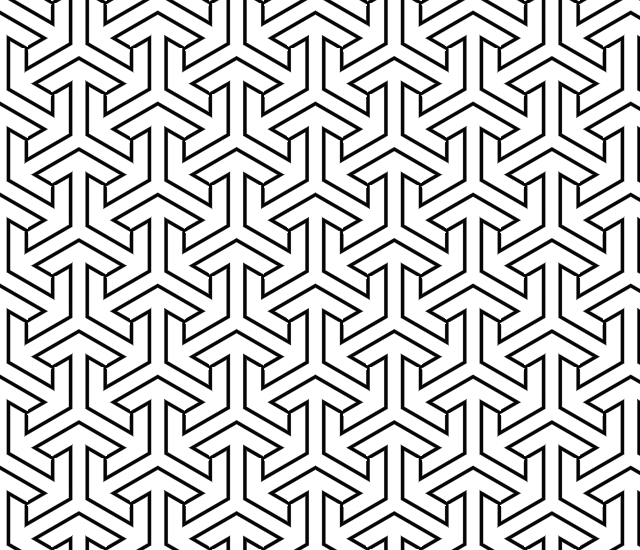
This pattern is drawn by a WebGL 2 fragment shader. Its source:

```glsl
#version 300 es
precision highp float;
// Interlocking three-armed arrows, outlined in black on a white triangular lattice.

uniform vec2 u_resolution;
out vec4 fragColor;

const float SPACING = 0.1655;             // lattice step, in canvas heights
const vec2 ORIGIN = vec2(0.5735, 0.6636); // one tripod centre, in canvas heights
const float HALF_STEM = 0.0915;           // centre of arm to its outline, in steps
const float LINE_WIDTH = 0.039;           // in steps
const float EDGE_SOFTNESS = 0.75;         // in pixels
const vec3 INK = vec3(0.02);
const vec3 PAPER = vec3(1.0);

const float SQRT3 = 1.7320508;
const float SIXTH_TURN = 1.0471976;

// Offset from the nearest point of a triangular lattice with unit step
vec2 hexCell(vec2 p) {
    vec2 period = vec2(SQRT3, 1.0);
    vec2 a = mod(p + 0.5 * period, period) - 0.5 * period;
    vec2 b = mod(p, period) - 0.5 * period;
    return dot(a, a) < dot(b, b) ? a : b;
}

// Fold three-fold mirror symmetry into one sector beside the upward arm
vec2 foldTripod(vec2 p) {
    float angle = atan(p.x, p.y);
    angle = abs(mod(angle + SIXTH_TURN, 2.0 * SIXTH_TURN) - SIXTH_TURN);
    return length(p) * vec2(sin(angle), cos(angle));
}

// Distance to the centre of the nearest outline
float outlineDistance(vec2 p) {
    vec2 q = foldTripod(hexCell(p));
    vec2 corner = vec2(0.5 / SQRT3, 0.5);

    // Side of this tripod's own arm
    float stem = abs(q.x - HALF_STEM);

    // Sharp tip where the neighbouring arm reaches into the cell
    float lateral = dot(q, vec2(-0.5, 0.5 * SQRT3));
    float tip = abs(max(corner.x - q.x, HALF_STEM - lateral));

    // Joint where three arrowheads meet
    float joint = length(q - corner);
    return min(min(stem, tip), joint);
}

void main() {
    vec2 p = (gl_FragCoord.xy / u_resolution.y - ORIGIN) / SPACING;
    float soft = EDGE_SOFTNESS / (u_resolution.y * SPACING);
    float d = outlineDistance(p) - 0.5 * LINE_WIDTH;
    fragColor = vec4(mix(INK, PAPER, smoothstep(-soft, soft, d)), 1.0);
}
```
